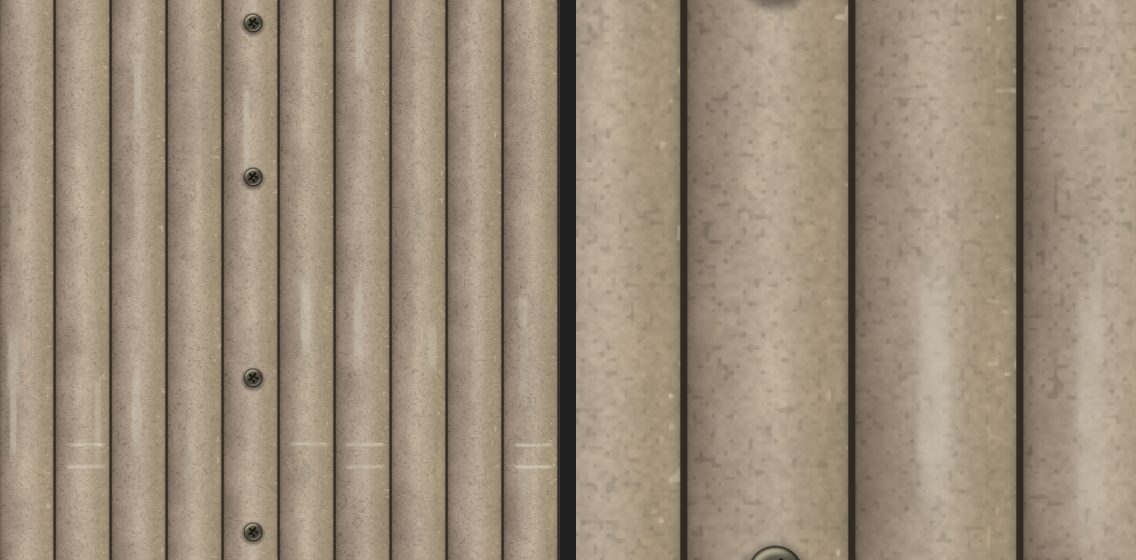
Left, the full canvas; right, a detail of the centre.
A Shadertoy shader for this texture:

```glsl
// Weathered tan metal cladding: ten upright ribs split by dark grooves, one rib held
// by four screws. Each rib is a colour ramp with wrapped value noise for grain and
// mottling, plus hashed pale scuffs; every layer repeats over the unit square.

float hash(vec2 p) {
    vec3 q = fract(p.xyx * 0.1031);
    q += dot(q, q.yzx + 33.33);
    return fract((q.x + q.y) * q.z);
}

// Value noise that wraps after a whole number of cells
float noise(vec2 uv, vec2 cells) {
    vec2 p = uv * cells, i = floor(p), f = fract(p);
    f = f * f * (3.0 - 2.0 * f);
    vec2 a = mod(i, cells), b = mod(i + 1.0, cells);
    return mix(mix(hash(a), hash(vec2(b.x, a.y)), f.x),
               mix(hash(vec2(a.x, b.y)), hash(b), f.x), f.y);
}

float wrapDelta(float d) { return fract(d + 0.5) - 0.5; }

// Cross-section of a rib: shaded left flank, pale crown, warm right flank
vec3 ribColor(float x) {
    vec3 c = mix(vec3(0.52, 0.455, 0.395), vec3(0.61, 0.545, 0.475), smoothstep(0.0, 0.28, x));
    c = mix(c, vec3(0.71, 0.65, 0.575), smoothstep(0.2, 0.54, x));
    return mix(c, vec3(0.635, 0.57, 0.475), smoothstep(0.54, 0.85, x));
}

// Upright rubbed patches, all near one line on each rib
float scuffs(vec2 uv, float rib, float x) {
    float line = mix(0.25, 0.8, hash(vec2(rib, 71.0))), sum = 0.0;
    for (float k = 0.0; k < 4.0; k++) {
        vec2 seed = vec2(rib * 7.0 + 3.0, k * 13.0 + 5.0);
        float dx = abs(x - line - 0.06 * (hash(seed + 31.0) - 0.5));
        float dy = abs(wrapDelta(uv.y - hash(seed)));
        float width = mix(0.06, 0.16, hash(seed + 17.0));
        float tall = mix(0.025, 0.11, hash(seed + 43.0));
        float strength = smoothstep(0.25, 1.0, hash(seed + 59.0));
        sum = max(sum, strength * smoothstep(width, width * 0.35, dx)
                                * smoothstep(tall, tall * 0.45, dy));
    }
    return sum * mix(0.5, 1.0, noise(uv, vec2(110.0, 45.0)));
}

// Thin sideways scratches on some ribs, in two close rows
float scratches(vec2 uv, float rib, float x) {
    float sum = 0.0;
    for (float k = 0.0; k < 2.0; k++) {
        float dy = abs(uv.y - 0.206 + 0.039 * k + 0.003 * (noise(uv, vec2(30.0, 4.0)) - 0.5));
        float present = step(0.62 + 0.12 * k, hash(vec2(rib + 19.0, 83.0)));
        float span = smoothstep(0.15, 0.3, x) * smoothstep(0.95, 0.8, x);
        sum += present * span * smoothstep(0.005, 0.001, dy);
    }
    return sum * mix(0.3, 1.0, noise(uv, vec2(50.0, 250.0)));
}

// Domed head with a star-shaped recess
vec3 addScrew(vec3 color, vec2 p, float aa) {
    const float radius = 0.0165;
    float d = length(p), r = d / radius, soft = aa / radius;
    color *= 1.0 - 0.4 * smoothstep(1.5, 0.85, length(p + vec2(0.0, 0.003)) / radius);
    float light = dot(p, vec2(-0.45, 0.9)) / radius;
    vec3 head = vec3(0.37, 0.345, 0.285) * (0.85 + 0.45 * light * r);
    head += vec3(0.25, 0.25, 0.22) * smoothstep(0.24, 0.0, abs(r - 0.8)) * smoothstep(0.2, 0.8, abs(light));
    head *= 1.0 - 0.6 * smoothstep(0.85, 1.0, r);
    float star = 0.42 + 0.17 * cos(5.0 * atan(p.y, p.x) + 0.6);
    head = mix(head, vec3(0.11, 0.10, 0.075), smoothstep(soft, -soft, r - star));
    head += 0.28 * smoothstep(0.2, 0.0, length(p / radius - vec2(0.1, -0.1)));
    return mix(color, head, smoothstep(aa, -aa, d - radius));
}

void mainImage(out vec4 fragColor, in vec2 fragCoord) {
    vec2 uv = fragCoord / iResolution.xy;
    float aa = 1.0 / iResolution.y;
    float across = fract(uv.x + 0.0025) * 10.0;
    float rib = floor(across), x = fract(across);

    // Rib shading, with broad mottling and upright weathering
    float mottle = 0.6 * noise(uv, vec2(22.0, 13.0)) + 0.4 * noise(uv, vec2(64.0, 48.0)) - 0.5;
    float weather = noise(uv, vec2(90.0, 5.0)) - 0.5;
    vec3 color = ribColor(clamp(x + 0.12 * mottle, 0.0, 1.0));
    color *= 1.0 + 0.11 * mottle + 0.04 * weather + 0.04 * (hash(vec2(rib, 7.0)) - 0.5);

    // Fine grain and dark pits, densest on the shaded flank
    float grain = 0.5 * noise(uv, vec2(380.0)) + 0.5 * noise(uv, vec2(210.0, 230.0)) - 0.5;
    float pits = smoothstep(0.68, 0.95, noise(uv + 0.37, vec2(270.0)));
    color *= 1.0 + 0.13 * grain - 0.13 * pits * mix(1.0, 0.45, x);

    // Pale wear
    color = mix(color, vec3(0.80, 0.775, 0.72), 0.62 * scuffs(uv, rib, x));
    color = mix(color, vec3(0.84, 0.81, 0.74), 0.75 * scratches(uv, rib, x));
    float chips = smoothstep(0.83, 0.97, noise(uv, vec2(190.0, 160.0)));
    color += 0.12 * chips * smoothstep(0.7, 0.95, x);

    // Grooves between ribs
    float edge = 0.1 * min(x, 1.0 - x);
    color *= 1.0 - 0.36 * exp(-edge / 0.0035);
    color = mix(color, vec3(0.19, 0.165, 0.13), smoothstep(0.0021 + aa, 0.0021 - aa, edge));

    // Screws down the fifth rib, each with a faint pale run beneath
    for (float k = 0.0; k < 4.0; k++) {
        float height = 0.05 + 0.303 * k - 0.032 * sin(k * 2.0944);
        vec2 p = vec2(uv.x - 0.452, wrapDelta(uv.y - height));
        float run = smoothstep(0.012, 0.003, abs(p.x)) * smoothstep(-0.11, -0.02, p.y) * step(p.y, 0.0);
        color = mix(color, vec3(0.78, 0.74, 0.67), 0.35 * run * noise(uv, vec2(70.0, 30.0)));
        color = addScrew(color, p, aa);
    }
    fragColor = vec4(clamp(color, 0.0, 1.0), 1.0);
}
```
